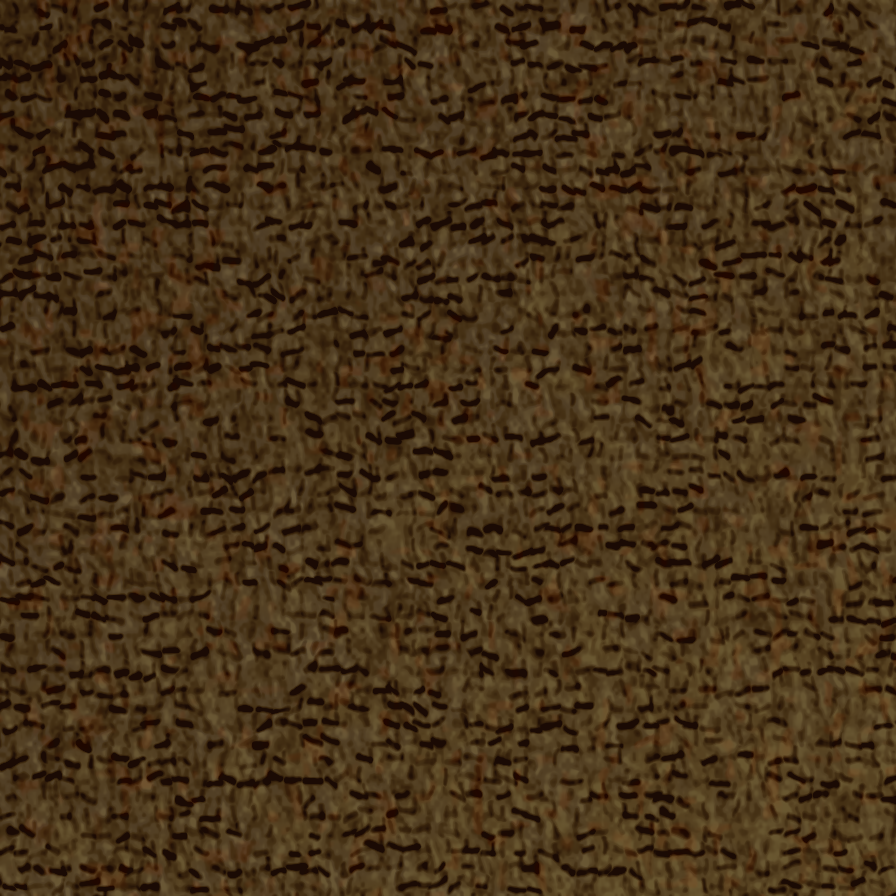
Give the GLSL for this texture, as a WebGL 1 fragment shader.

```glsl
precision highp float;
// Coarse brown woven cloth with short dark gaps between the threads.
uniform vec2 u_resolution;

const vec2 WEAVE = vec2(56.0, 50.0);         // knots across and up the canvas
const vec2 STREAK_SCALE = vec2(150.0, 72.0); // upright fibre grain
const vec2 FINE_SCALE = vec2(205.0, 165.0);  // finest grain
const float WOBBLE = 0.0045;                 // waviness of the threads
const float BASE_TONE = 0.70;
const float STREAK_AMOUNT = 0.50;
const float FINE_AMOUNT = 0.34;
const float KNOT_AMOUNT = 0.20;
const float GAP_DEPTH = 0.88;
const float SIDE_GAP_DEPTH = 0.42;
const float LIGHT_SLOPE = 0.12;

const vec3 SHADOW = vec3(0.10, 0.04, 0.015);
const vec3 UMBER = vec3(0.21, 0.13, 0.045);
const vec3 BROWN = vec3(0.27, 0.19, 0.08);
const vec3 DRAB = vec3(0.31, 0.24, 0.15);
const vec3 GOLD = vec3(0.34, 0.26, 0.13);
const vec3 PALE = vec3(0.41, 0.34, 0.22);
const vec3 RUST = vec3(0.03, -0.015, -0.02);

float hash(vec2 p) {
  vec3 q = fract(p.xyx * 0.1031);
  q += dot(q, q.yzx + 33.33);
  return fract((q.x + q.y) * q.z);
}

float noise(vec2 p) {
  vec2 i = floor(p);
  vec2 f = fract(p);
  f = f * f * (3.0 - 2.0 * f);
  return mix(mix(hash(i), hash(i + vec2(1.0, 0.0)), f.x),
             mix(hash(i + vec2(0.0, 1.0)), hash(i + 1.0), f.x), f.y);
}

// Distance to a line of given half extent through the origin.
float lineDistance(vec2 p, vec2 halfLine) {
  float t = clamp(dot(p, halfLine) / dot(halfLine, halfLine), -1.0, 1.0);
  return length(p - halfLine * t);
}

// x: dark gap under each knot, y: gap at its side, z: raised knot.
vec3 weave(vec2 p) {
  vec2 home = floor(p);
  vec3 cover = vec3(0.0);
  for (int j = -1; j <= 1; j++) {
    for (int i = -1; i <= 1; i++) {
      vec2 cell = home + vec2(float(i), float(j));
      vec2 jitter = vec2(hash(cell + 17.3), hash(cell + 41.7)) - 0.5;
      vec2 q = p - cell - 0.5 - jitter * vec2(0.5, 0.38);
      float cluster = noise(cell * vec2(0.37, 0.83) + 7.1);
      float strength = smoothstep(0.33, 0.78, mix(hash(cell + 5.9), cluster, 0.45));
      float tilt = (hash(cell + 63.1) - 0.5) * 0.34;
      float reach = mix(0.22, 0.46, hash(cell + 88.4));

      float gap = lineDistance(q, vec2(reach, tilt));
      cover.x = max(cover.x, strength * smoothstep(0.29, 0.04, gap));

      float side = lineDistance(q - vec2(reach, 0.22), vec2(tilt * 0.4, 0.3));
      cover.y = max(cover.y, hash(cell + 29.5) * smoothstep(0.26, 0.03, side));

      vec2 k = (q - vec2(0.0, 0.5)) * vec2(1.0, 1.2);
      cover.z = max(cover.z, hash(cell + 71.2) * exp(-7.0 * dot(k, k)));
    }
  }
  return cover;
}

// Thread colour from deep shadow (0) to lit fibre (1).
vec3 threadColor(float tone, float warmth) {
  vec3 c = mix(SHADOW, UMBER, smoothstep(0.02, 0.32, tone));
  c = mix(c, BROWN, smoothstep(0.30, 0.52, tone));
  c = mix(c, mix(DRAB, GOLD, warmth), smoothstep(0.50, 0.70, tone));
  return mix(c, PALE - vec3(0.0, 0.0, 0.03) * warmth, smoothstep(0.70, 1.02, tone));
}

void main() {
  vec2 uv = gl_FragCoord.xy / u_resolution;

  // Uneven threads
  vec2 bend = vec2(noise(uv * 23.0 + 3.0), noise(uv * vec2(19.0, 13.0) + 31.0)) - 0.5;
  vec2 ripple = vec2(noise(uv * 90.0 + 11.0), noise(uv * 80.0 + 57.0)) - 0.5;
  vec2 p = uv + WOBBLE * (2.0 * bend + ripple);
  vec3 cover = weave(p * WEAVE);

  // Fibre grain, leaning slightly
  vec2 lean = vec2(p.x + 0.25 * p.y, p.y);
  float streak = noise(lean * STREAK_SCALE) - 0.5;
  float fine = noise(uv * FINE_SCALE + 91.0) - 0.5;

  // Light falling from the lower right
  float slope = dot(uv - 0.5, vec2(1.0, -1.0));
  float corner = smoothstep(0.45, 0.0, length(uv - vec2(0.0, 1.0)));
  float patches = noise(uv * 5.0 + 2.0) - 0.5;

  float tone = BASE_TONE + STREAK_AMOUNT * streak + FINE_AMOUNT * fine;
  tone += KNOT_AMOUNT * (cover.z - 0.3) + LIGHT_SLOPE * slope;
  tone += 0.06 * patches - 0.10 * corner;
  tone -= GAP_DEPTH * cover.x + SIDE_GAP_DEPTH * cover.y * (1.0 - cover.x);

  float warmth = clamp(0.5 + 0.6 * slope + 0.9 * (noise(p * WEAVE * 0.8 + 13.0) - 0.5), 0.0, 1.0);
  float rust = smoothstep(0.62, 0.95, noise(p * WEAVE * 1.3 + 47.0));
  vec3 color = threadColor(tone, warmth) + RUST * rust;
  gl_FragColor = vec4(clamp(color, 0.0, 1.0), 1.0);
}
```
